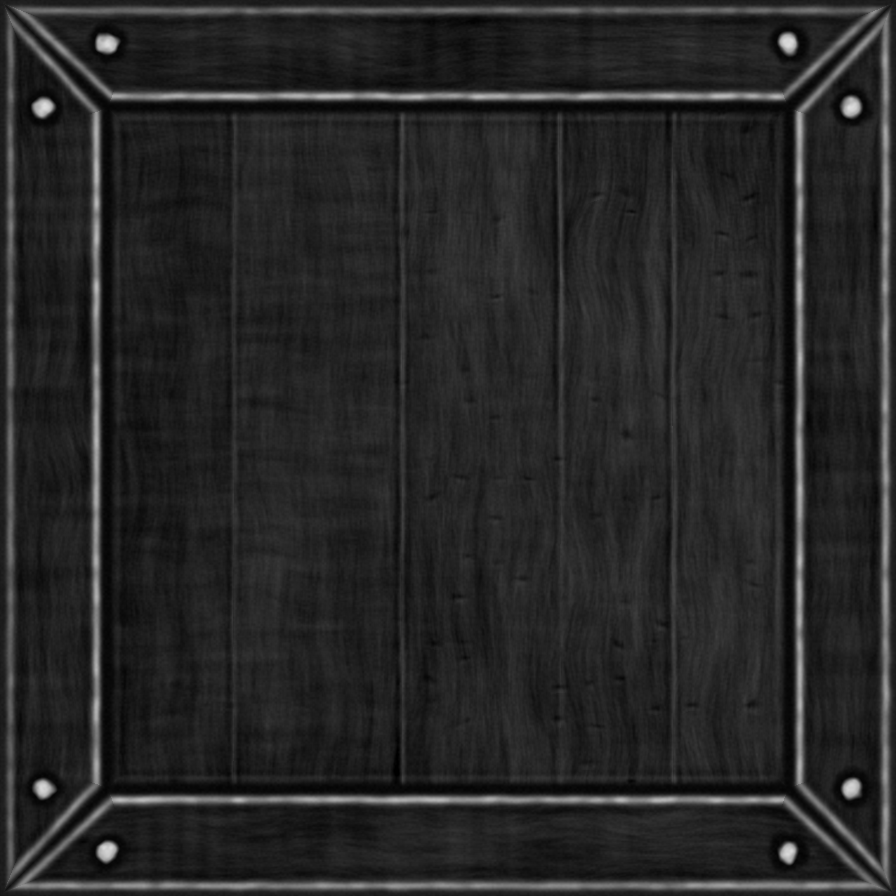
A WebGL 2 fragment shader for this texture map:

```glsl
#version 300 es
precision highp float;
// Dark wooden crate side: a panel of upright planks inside a mitred, bolted frame.
// Folding the square onto one corner gives all four frame boards and eight bolts;
// stretched value noise, lit as a relief, gives the grain.

uniform vec2 u_resolution;
out vec4 fragColor;

float hash(vec2 p) {
  return fract(sin(dot(p, vec2(127.1, 311.7))) * 43758.5453);
}

float noise(vec2 p) {
  vec2 i = floor(p), f = fract(p);
  f = f * f * (3.0 - 2.0 * f);
  return mix(mix(hash(i), hash(i + vec2(1, 0)), f.x),
             mix(hash(i + vec2(0, 1)), hash(i + vec2(1, 1)), f.x), f.y);
}

float fbm(vec2 p) {
  float sum = 0.0, amp = 0.5;
  for (int i = 0; i < 4; i++) {
    sum += amp * noise(p);
    p = p * 2.03 + 17.3;
    amp *= 0.5;
  }
  return sum;
}

float line(float d, float width) {
  return exp(-d * d / (width * width));
}

// Wood grain running along y, centred on zero
float grain(vec2 p) {
  p.x += 0.02 * (noise(p * vec2(12.0, 11.0)) - 0.5);
  float streaks = fbm(p * vec2(65.0, 8.0)) - 0.47;
  float relief = fbm(p * vec2(95.0, 20.0)) - fbm((p + vec2(0.003, 0.002)) * vec2(95.0, 20.0));
  return 0.11 * streaks + 0.13 * relief;
}

// Short faint dents with a lit lower lip, at most one per cell
float nicks(vec2 p) {
  p += 0.012 * (vec2(noise(p * 40.0), noise(p * 40.0 + 7.0)) - 0.5);
  vec2 cell = floor(p * vec2(28.0, 44.0));
  vec2 f = fract(p * vec2(28.0, 44.0)) - 0.5;
  f.x += 0.3 * (hash(cell + 4.0) - 0.5);
  f.y += 0.4 * (hash(cell + 9.0) - 0.5);
  float present = step(0.72, hash(cell + 2.0)) * hash(cell + 6.0) * line(f.x, 0.2);
  return present * (0.5 * line(f.y + 0.25, 0.14) - line(f.y, 0.14));
}

float panel(vec2 p) {
  float seams[4] = float[4](0.261, 0.448, 0.625, 0.751);
  float plank = 0.0, joint = 0.0;
  for (int i = 0; i < 4; i++) {
    float d = p.x - seams[i] - 0.002 * (noise(vec2(p.y * 9.0, float(i))) - 0.5);
    float fade = i == 2 ? mix(0.35, 1.2, smoothstep(0.35, 0.75, p.y)) : (i == 0 ? 0.6 : 0.9);
    plank += step(0.0, d);
    joint += fade * (0.10 * line(d - 0.001, 0.003) - 0.07 * line(d + 0.005, 0.004)
                     - 0.03 * line(d - 0.007, 0.003));
  }
  float rightSide = smoothstep(0.40, 0.50, p.x);
  float tone = 0.131 + 0.017 * rightSide + 0.012 * (hash(vec2(plank, 3.0)) - 0.5);
  tone += 0.10 * (fbm(p * vec2(7.0, 6.0) + 3.0) - 0.47);
  tone -= 0.02 * line(p.x - 0.42, 0.04) * line(p.y - 0.60, 0.12);
  tone += grain(p + plank * 1.7) * mix(0.8, 1.15, rightSide);

  // Saw ripples across the left planks, mottled dents mostly in the right ones
  vec2 bent = p + vec2(0.0, 0.012 * noise(p * 14.0));
  float ripple = fbm(bent * vec2(17.0, 85.0) + plank * 5.0) - 0.47;
  tone += 0.085 * ripple * mix(1.0, 0.4, rightSide);
  float mottle = noise(p * vec2(60.0, 42.0)) - noise((p + vec2(0.004, -0.005)) * vec2(60.0, 42.0));
  tone += 0.05 * mottle * mix(0.4, 1.0, rightSide) * noise(p * 9.0 + 2.0);
  tone += 0.085 * nicks(p) * mix(0.25, 1.0, rightSide);
  return tone + joint * (0.7 + 0.6 * noise(p * vec2(20.0, 40.0)));
}

void main() {
  vec2 p = gl_FragCoord.xy / u_resolution;
  vec2 q = min(p, 1.0 - p);
  float depth = min(q.x, q.y);
  float miter = abs(q.x - q.y) * 0.7071;
  bool flatBoard = q.y < q.x;

  // Frame board: signed distances to its outer, inner and mitred edges
  float wobble = 0.0012 * (noise(p * 45.0) - 0.5);
  float outer = depth - 0.011 + wobble;
  float inner = 0.108 - depth + wobble;
  float cut = miter - 0.007 - 0.045 * depth + wobble;
  float board = min(min(outer, inner), cut);

  vec2 along = flatBoard ? p.yx + 5.0 : p;
  float wood = 0.122 + grain(along) + 0.09 * (fbm(p * 8.0) - 0.47);
  wood += 0.045 * (noise(along * vec2(16.0, 75.0)) - 0.5);
  wood -= 0.035 * line(board - 0.012, 0.006);
  float frame = mix(0.035, wood, smoothstep(-0.004, 0.003, board));

  // Worn bright edges; the outer top and left ones are duller
  bool dull = flatBoard ? p.y > 0.5 : p.x < 0.5;
  float outerGlow = dull ? 0.29 : 0.44;
  float glow = outer < min(inner, cut) ? outerGlow : (inner < cut ? 0.52 : 0.40);
  float wear = 0.78 + 0.44 * noise(p * 75.0);
  frame += glow * wear * line(board, 0.0051);
  frame += 0.07 * line(depth - 0.001, 0.004);

  // Panel sunk behind a black groove
  float inside = smoothstep(0.120, 0.129, depth);
  float planks = panel(p) + 0.035 * line(depth - 0.132, 0.003);
  planks -= 0.025 * line(depth - 0.138, 0.005);
  float value = mix(frame, planks, inside);
  value = mix(value, 0.03, 0.9 * line(depth - 0.1195, 0.0058));

  // One bolt near each end of every board, in a dark recess
  vec2 bolt = vec2(max(q.x, q.y), depth) - vec2(0.120, 0.049);
  float r = length(bolt) + 0.005 * (noise(p * 110.0) - 0.5);
  value = mix(value, 0.03, 1.0 - smoothstep(0.016, 0.027, r));
  float head = 0.82 - 0.25 * smoothstep(0.003, 0.012, r) + 0.12 * (noise(p * 200.0) - 0.5);
  value = mix(value, head, 1.0 - smoothstep(0.008, 0.0145, r));

  // Fine surface grit
  value += 0.028 * (noise(p * 380.0) - 0.5);
  fragColor = vec4(vec3(clamp(value, 0.0, 1.0)), 1.0);
}
```
